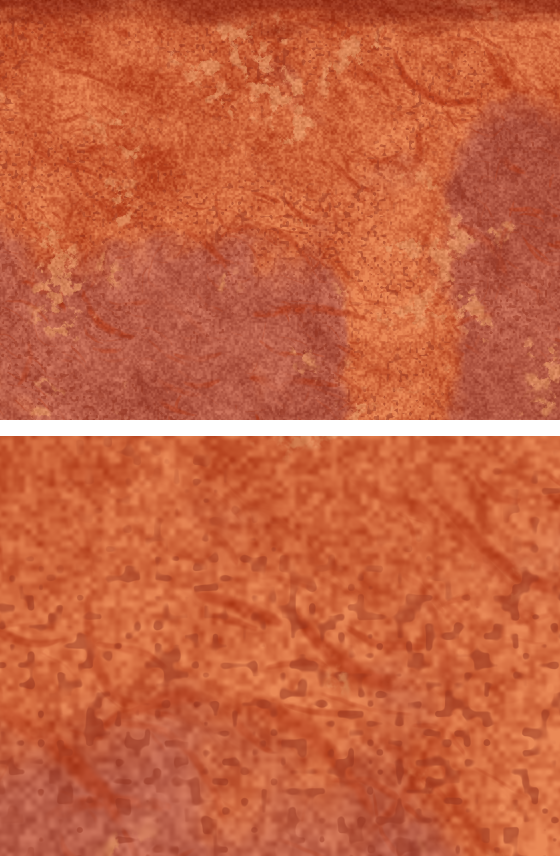
Top, the full canvas; bottom, a detail of the centre.
This texture is drawn by a Shadertoy shader. Its source:

```glsl
// Rusted sheet metal: orange and mauve oxide, grainy pits, curved red scrapes and pale flakes.

vec3 hash3(vec2 p) {
    vec3 v = fract(p.xyx * vec3(0.1031, 0.1030, 0.0973));
    v += dot(v, v.yxz + 33.33);
    return fract((v.xxy + v.yzz) * v.zyx);
}

mat2 rotation(float angle) {
    float c = cos(angle), s = sin(angle);
    return mat2(c, -s, s, c);
}

float noise(vec2 p) {
    vec2 cell = floor(p), f = fract(p);
    f = f * f * (3.0 - 2.0 * f);
    return mix(mix(hash3(cell).x, hash3(cell + vec2(1, 0)).x, f.x),
               mix(hash3(cell + vec2(0, 1)).x, hash3(cell + vec2(1, 1)).x, f.x), f.y);
}

float fbm(vec2 p) {
    float sum = 0.0, weight = 0.5;
    for (int i = 0; i < 5; i++) {
        sum += weight * noise(p);
        p = rotation(0.6) * p * 2.03 + 17.3;
        weight *= 0.55;
    }
    return sum / 1.055;
}

// One bent, tapered scrape per grid cell
float scrapes(vec2 p, float cells, float seed) {
    vec2 grid = p * cells;
    float mask = 0.0;
    for (int j = -1; j <= 1; j++)
    for (int i = -1; i <= 1; i++) {
        vec2 id = floor(grid) + vec2(i, j);
        vec3 place = hash3(id + seed), form = hash3(id + seed + 57.0);
        float angle = place.z > 0.85 ? 1.3 : mix(-1.0, 0.3, place.z);
        vec2 q = rotation(angle) * (grid - id - 0.2 - 0.6 * place.xy);
        q.y += (form.x - 0.5) * 1.6 * q.x * q.x;
        float reach = mix(0.25, 0.75, form.y);
        float taper = max(1.0 - q.x * q.x / (reach * reach), 0.0);
        float width = 0.075 * form.z * sqrt(taper);
        float line = 1.0 - smoothstep(width * 0.4, width + 0.025, abs(q.y));
        mask = max(mask, line * smoothstep(0.0, 0.3, taper) * (0.25 + 0.75 * form.z));
    }
    return mask;
}

void mainImage(out vec4 fragColor, in vec2 fragCoord) {
    vec2 p = fragCoord / iResolution.y;
    p.x += 0.5 * (1.3333 - iResolution.x / iResolution.y);
    vec2 warp = vec2(fbm(p * 7.0), fbm(p * 7.0 + 31.0)) - 0.5;
    vec2 w = p + 0.12 * warp;

    // Mauve oxide: lower left and right, parted by an orange column
    float left = smoothstep(0.58, 0.22, w.y) * (1.0 - smoothstep(0.76, 0.88, w.x));
    float right = smoothstep(1.0, 1.14, w.x) * (1.0 - smoothstep(0.58, 0.82, w.y));
    float blotch = fbm(w * 5.0 + 4.0);
    float mauve = smoothstep(0.25, 0.85, max(left, right) + 1.5 * (blotch - 0.5) + 0.08);
    float column = smoothstep(0.16, 0.03, abs(w.x - 0.93));

    // Tone: clouds, slanted rubbing and fine grain
    float rub = fbm(rotation(-0.7) * w * vec2(1.0) * mat2(9.0, 0.0, 0.0, 34.0));
    float grain = 0.6 * noise(p * 210.0) + 0.4 * noise(p * 105.0 + 9.0);
    float tone = 0.54 + 1.0 * (fbm(w * 11.0 + 70.0) - 0.5) + 0.6 * (rub - 0.5)
               + 1.15 * (grain - 0.5) + 0.16 * column - 0.14 * right;
    tone = clamp(tone, -0.1, 1.15);
    vec3 orange = mix(vec3(0.71, 0.26, 0.12), vec3(0.89, 0.50, 0.31), tone);
    vec3 purple = mix(vec3(0.62, 0.26, 0.19), vec3(0.79, 0.44, 0.35), tone);
    vec3 color = mix(orange, purple, mauve);

    // Red scrapes, broken up by wear
    vec2 s = p + 0.035 * warp;
    float marks = max(scrapes(s, 5.5, 3.0), 0.85 * scrapes(s, 9.0, 141.0));
    marks = max(marks, 0.6 * scrapes(s, 17.0, 263.0));
    marks *= smoothstep(0.2, 0.55, fbm(p * 30.0)) * smoothstep(0.3, 0.55, fbm(p * 4.0 + 50.0));
    color = mix(color, vec3(0.70, 0.23, 0.10) + 0.12 * (grain - 0.5), 0.85 * marks);

    // Dark pits
    float pits = smoothstep(0.68, 0.85, noise(p * 130.0 + 40.0)) * smoothstep(0.35, 0.6, fbm(p * 8.0 + 90.0));
    color = mix(color, vec3(0.58, 0.20, 0.12), 0.5 * pits);

    // Pale flakes, mostly on the mauve parts
    float flakes = smoothstep(0.60, 0.70, fbm(w * 7.0 + 120.0) + 0.05 * mauve)
                 * smoothstep(0.46, 0.58, fbm(p * 38.0 + 11.0));
    color = mix(color, vec3(0.88, 0.57, 0.38) + 0.2 * (grain - 0.5), 0.75 * flakes);

    // Dark stained top edge
    float stain = smoothstep(0.91, 1.0, p.y + 0.12 * (fbm(p * vec2(6.0, 25.0)) - 0.5));
    color = mix(color, vec3(0.56, 0.17, 0.09) + 0.15 * (grain - 0.5), 0.75 * stain);

    fragColor = vec4(color, 1.0);
}
```
